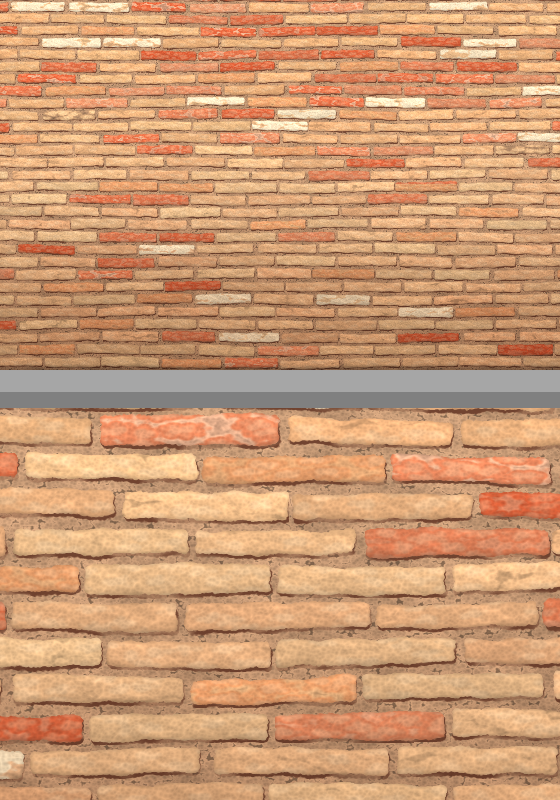
Top, the full canvas; bottom, a detail of the centre.
Reproduce this texture procedurally as a WebGL 1 fragment shader.

```glsl
precision highp float;
uniform vec2 u_resolution;

float hash(vec2 p) {
  return fract(sin(dot(p, vec2(127.1, 311.7))) * 43758.5);
}

// Cellular noise: distance to the nearest scattered point
float cells(vec2 p) {
  vec2 base = floor(p);
  float nearest = 2.0;
  for (int j = -1; j <= 1; j++) {
    for (int i = -1; i <= 1; i++) {
      vec2 c = base + vec2(float(i), float(j));
      vec2 point = c + vec2(hash(c), hash(c + 37.3));
      nearest = min(nearest, distance(p, point));
    }
  }
  return nearest;
}

// Layered sines, roughly -1 to 1
float waves(vec2 p) {
  return 0.5 * sin(p.x * 1.7 + 1.3 * sin(p.y * 2.1))
       + 0.3 * sin(p.x * 3.9 - p.y * 3.1 + 1.0)
       + 0.2 * sin(p.x * 8.3 + p.y * 5.7);
}

float roundedBox(vec2 p, vec2 halfSize, float radius) {
  vec2 d = abs(p) - halfSize + radius;
  return length(max(d, 0.0)) + min(max(d.x, d.y), 0.0) - radius;
}

vec3 brickColor(vec2 id, vec2 p, float depth, float grain) {
  float kind = hash(id + 3.1);
  float tint = hash(id + 11.7);
  float age = hash(id + 41.9);
  float low = smoothstep(0.2, 0.6, depth);
  float patches = cells(p * vec2(0.9, 2.4) + 50.0) + 0.4 * (cells(p * vec2(3.0, 5.0)) - 0.5);

  vec3 color = mix(vec3(0.92, 0.77, 0.58), vec3(0.91, 0.69, 0.51), tint);
  color = mix(color, vec3(0.93, 0.69, 0.46), 0.5 * (1.0 - low));
  if (kind < mix(0.34, 0.11, low)) {
    // Reds range from vivid to faded, with pale scuffs
    vec3 red = mix(vec3(0.85, 0.35, 0.20), vec3(0.89, 0.60, 0.44), max(tint, 0.55 * low * age));
    color = mix(red, vec3(0.93, 0.75, 0.62), (0.3 + 0.6 * age) * smoothstep(0.45, 0.7, patches));
  } else if (kind > mix(0.88, 0.97, low)) {
    color = mix(vec3(0.97, 0.90, 0.77), color, 0.8 * smoothstep(0.45, 0.7, patches));
  } else if (kind < mix(0.42, 0.2, low)) {
    color = mix(vec3(0.89, 0.60, 0.40), color, 0.7 * smoothstep(0.3, 0.7, patches));
  } else if (kind > 0.855 && kind < 0.865) {
    color = mix(color, vec3(0.58, 0.45, 0.36), 0.7 * smoothstep(0.2, 0.7, patches));
  }

  // Pale dust, stains and fine pitting
  color = mix(color, vec3(0.97, 0.86, 0.71), 0.3 * smoothstep(0.45, 0.1, patches));
  color *= 1.0 + 0.05 * waves(p * vec2(1.3, 4.0) + id.yx);
  color *= 1.0 - 0.2 * smoothstep(0.65, 0.9, patches) * age;
  return color * (0.88 + 0.2 * grain) * (0.95 + 0.1 * age);
}

void main() {
  vec2 uv = gl_FragCoord.xy / u_resolution;
  float depth = 1.0 - uv.y;
  float soft = 20.0 / u_resolution.y;

  // Thirty courses, slightly taller toward the bottom
  float course = 33.45 * depth - 1.566 * depth * depth - 0.121;
  course += 0.07 * sin(uv.x * 9.0 + depth * 14.0) + 0.03 * sin(uv.x * 31.0 - depth * 40.0);
  float row = floor(course);

  // Staggered bricks of uneven length
  float along = uv.x * 9.37 - 0.22 - 0.5 * mod(row, 2.0);
  along += 0.2 * (hash(vec2(row, 5.0)) - 0.5) + 0.035 * sin(along * 2.3 + row * 4.7);
  vec2 id = vec2(floor(along), row);
  vec2 local = vec2((fract(along) - 0.5) * 4.85, course - row - 0.5);
  vec2 p = vec2(uv.x * 45.4, course);

  // Brick outline with chipped, wavering edges
  vec2 halfSize = vec2(2.24 + 0.14 * hash(id), 0.315 + 0.075 * hash(id + 7.0));
  vec2 q = local - vec2(0.1, 0.1) * (vec2(hash(id + 13.0), hash(id + 17.0)) - 0.5);
  q.y += 0.04 * (hash(id + 29.0) - 0.5) * q.x;
  float grain = 0.6 * cells(p * vec2(3.1, 5.7) + waves(p * 2.0)) + 0.7 * cells(p * vec2(8.3, 9.7));
  float chips = cells(p * vec2(1.1, 2.0) + 20.0);
  float rough = 0.025 * waves(p * vec2(1.1, 1.0) + id * 3.0) + 0.11 * (chips - 0.45) + 0.06 * (grain - 0.6);
  float edge = roundedBox(q, halfSize, 0.14) + rough;
  float shadowEdge = roundedBox(q - vec2(0.03, 0.085), halfSize, 0.14) + rough;

  // Gritty mortar with sparse dark pits
  float grit = 0.6 * cells(p * vec2(3.7, 5.0) + 90.0) + 0.5 * cells(p * vec2(9.0, 11.0));
  vec3 mortar = vec3(0.84, 0.66, 0.51) * (0.72 + 0.4 * grit);
  mortar *= 1.0 - 0.45 * smoothstep(0.55, 0.85, grit);
  mortar *= 1.0 + 0.1 * waves(p * vec2(0.7, 1.9) + 4.0);

  // Broken, thin line of shade beneath each brick
  float gaps = smoothstep(-0.5, 0.3, waves(p * vec2(0.8, 2.7) + 9.0));
  float shade = smoothstep(0.03, -0.02, shadowEdge) * (0.35 + 0.65 * gaps);
  mortar = mix(mortar, vec3(0.41, 0.24, 0.17), 0.95 * shade);

  vec3 brick = brickColor(id, p, depth, grain);
  brick *= 1.0 + 0.05 * smoothstep(0.0, -0.35, q.y) - 0.10 * smoothstep(0.1, 0.38, q.y);
  brick *= mix(0.92, 1.0, smoothstep(0.0, -0.08, edge));
  vec3 color = mix(brick, mortar, smoothstep(-soft, soft, edge));

  // Sunlight fading toward the foot of the wall
  float dusk = smoothstep(0.38, 0.90, depth + 0.04 * (0.5 - uv.x));
  color *= mix(vec3(1.04, 1.03, 1.02), vec3(0.84, 0.78, 0.74), dusk);
  color *= 1.0 - 0.25 * smoothstep(0.075, 0.056, uv.y);

  // Plain grey ground strip
  float ground = smoothstep(0.5, -0.5, (uv.y - 0.056) * u_resolution.y);
  gl_FragColor = vec4(mix(color, vec3(0.65), ground), 1.0);
}
```
